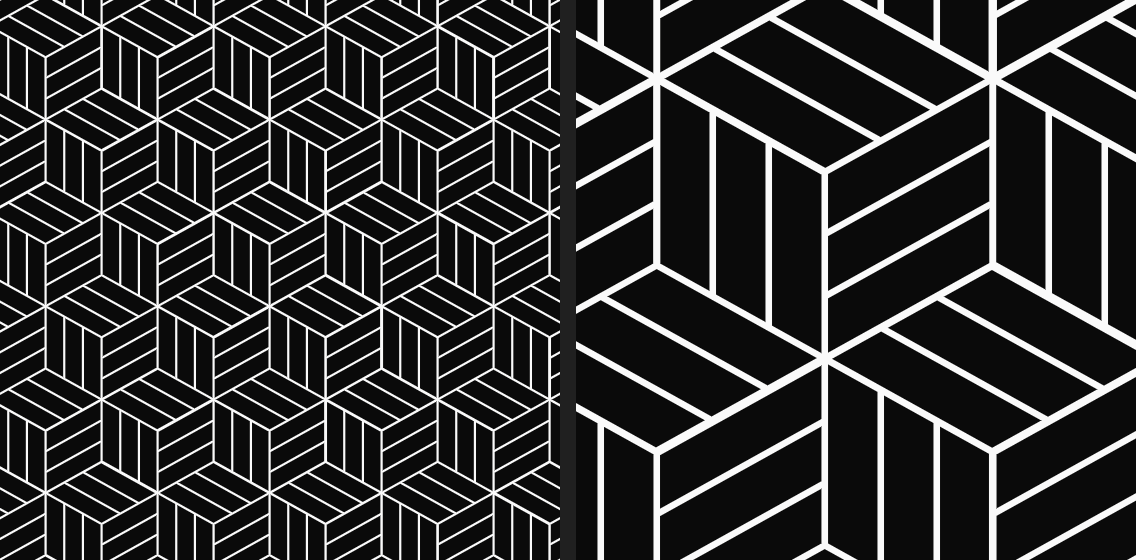
Left: the whole. Right: its middle third, enlarged.
Write a three.js fragment shader that draws this pattern.

```glsl
// Tumbling cubes: white outlines on black, each face split into three bars.
#define HALF_CELLS 10.0              // half cube widths across, even
#define ROWS 6.0                     // cube rows upward, even
#define PHASE vec2(0.814, 0.719)     // lattice offset, in half cells and rows
#define BARS 3.0                     // bars per face
#define LINE_WIDTH 0.0039            // in canvas units
#define WIDTH_VARIATION 0.0015       // extra width of the heaviest edges
#define INK vec3(0.98)
#define GROUND vec3(0.04, 0.04, 0.039)

varying vec2 vUv;

float hash(vec2 p) {
  return fract(sin(dot(p, vec2(127.1, 311.7))) * 43758.5453);
}

// Distance to the nearest whole number
float nearWhole(float x) {
  return abs(x - floor(x + 0.5));
}

// Width of the edge whose midpoint is m, in oblique coordinates
float edgeWidth(vec2 m) {
  vec2 id = mod(vec2(m.x + m.y, m.x - m.y), vec2(HALF_CELLS, 3.0 * ROWS));
  return LINE_WIDTH + WIDTH_VARIATION * pow(hash(id + 1.7), 4.0);
}

// Coverage of a line at distance d
float stroke(float d, float width, float pixel) {
  return clamp(0.5 + (0.5 * width - d) / pixel, 0.0, 1.0);
}

void main() {
  float pixel = max(fwidth(vUv.x), fwidth(vUv.y));

  // Oblique coordinates along the two slanted cube edges
  vec2 q = vUv * vec2(HALF_CELLS, ROWS) - PHASE;
  vec2 uv = 0.5 * vec2(q.x + 3.0 * q.y, q.x - 3.0 * q.y);
  vec2 cell = floor(uv);
  vec2 f = uv - cell;
  float kind = floor(mod(cell.x - cell.y + 0.5, 3.0));
  bool lower = f.x + f.y < 1.0;

  // Canvas distance per unit step across slanted and upright lines
  float slant = 2.0 / length(vec2(HALF_CELLS, 3.0 * ROWS));
  float upright = 1.0 / HALF_CELLS;

  // Per face: st.x runs across the bars, st.y along them;
  // basis vectors lead back to oblique coordinates
  vec2 st, scale, sAxis, tAxis;
  if (kind < 0.5) {                        // top face
    st = uv;
    scale = vec2(slant);
    sAxis = vec2(1.0, 0.0);
    tAxis = vec2(0.0, 1.0);
  } else if ((kind < 1.5) == lower) {      // left face
    st = vec2(q.x, uv.x);
    scale = vec2(upright, slant);
    sAxis = vec2(0.0, 1.0);
    tAxis = vec2(1.0, -1.0);
  } else {                                 // right face
    st = vec2(uv.y, q.x);
    scale = vec2(slant, upright);
    sAxis = vec2(-1.0, 1.0);
    tAxis = vec2(1.0, 0.0);
  }

  // Outlines, with a slightly different weight for each edge
  vec2 nearest = floor(st + 0.5);
  vec2 middle = floor(st) + 0.5;
  float sWidth = edgeWidth(nearest.x * sAxis + middle.y * tAxis);
  float tWidth = edgeWidth(middle.x * sAxis + nearest.y * tAxis);
  float ink = max(stroke(nearWhole(st.x) * scale.x, sWidth, pixel),
                  stroke(nearWhole(st.y) * scale.y, tWidth, pixel));

  // Lines between the bars
  float bar = nearWhole(st.x * BARS) / BARS * scale.x;
  ink = max(ink, stroke(bar, LINE_WIDTH, pixel));

  gl_FragColor = vec4(mix(GROUND, INK, ink), 1.0);
}
```
